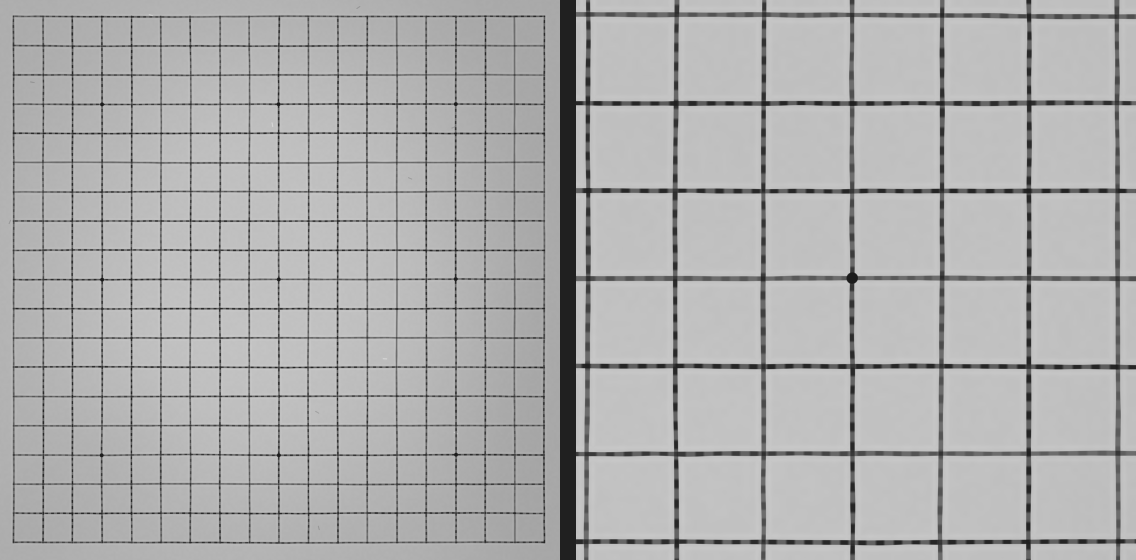
Left: the whole. Right: its middle third, enlarged.
This pattern is drawn by a WebGL 2 fragment shader. Its source:

```glsl
#version 300 es
precision highp float;
// Worn grey game board: 18 x 18 cells of hand-inked broken lines with nine star dots.
#define CELLS 18.0
#define GRID_MIN vec2(0.0242, 0.0312)
#define GRID_MAX vec2(0.9718, 0.9705)
#define LINE_HALF 0.00135
#define DOT_RADIUS 0.0034
#define WOBBLE 0.0016
#define DASHES 92.0
#define INK_DARK 0.11
#define INK_FADED 0.43
#define BOARD_LIGHT 0.755
#define BOARD_SHADE 0.675

uniform vec2 u_resolution;
out vec4 fragColor;

float hash(vec2 p) {
    vec3 q = fract(vec3(p.xyx) * 0.1031);
    q += dot(q, q.yzx + 33.33);
    return fract((q.x + q.y) * q.z);
}

float noise(vec2 p) {
    vec2 i = floor(p), f = fract(p);
    f = f * f * (3.0 - 2.0 * f);
    return mix(mix(hash(i), hash(i + vec2(1, 0)), f.x),
               mix(hash(i + vec2(0, 1)), hash(i + vec2(1, 1)), f.x), f.y);
}

// Sideways drift of a line; seed is unique to each line.
float drift(float along, float seed) {
    return WOBBLE * (noise(vec2(along * 6.0, seed * 7.3)) - 0.5)
         + 0.0005 * (noise(vec2(along * 45.0, seed * 3.1)) - 0.5);
}

// Ink tone along a line: dark dashes that come and go over a faded stroke.
float inkTone(float along, float seed) {
    float phase = 9.0 * noise(vec2(along * 7.0, seed * 5.7));
    float dash = smoothstep(-0.5, 0.7, sin(along * DASHES * 6.2832 + phase));
    float patches = noise(vec2(along * 5.0, seed * 11.9));
    float wear = mix(hash(vec2(seed, 4.0)), patches, 0.55);
    float dark = mix(dash * 0.95, 0.7, 0.35 * patches) * smoothstep(0.05, 0.75, wear);
    return mix(INK_FADED, INK_DARK, dark);
}

// x: coverage, y: ink tone, z: pale ridge beside the stroke.
vec3 inkLine(float across, float along, float spacing, float seed, vec2 ends, float aa) {
    float d = abs(across * spacing - drift(along, seed));
    float inside = smoothstep(ends.x - LINE_HALF - aa, ends.x - LINE_HALF + aa, along)
                 * (1.0 - smoothstep(ends.y + LINE_HALF - aa, ends.y + LINE_HALF + aa, along));
    float halfWidth = LINE_HALF * (0.88 + 0.24 * noise(vec2(along * 60.0, seed)));
    float cover = 1.0 - smoothstep(halfWidth - aa, halfWidth + aa, d);
    float ridge = exp(-pow((d - 0.0038) / 0.0013, 2.0));
    return vec3(cover * inside, inkTone(along, seed), ridge * inside);
}

// Board surface: soft uneven light, darker margins, fine grain.
float boardTone(vec2 uv, float aa) {
    vec2 q = uv - vec2(0.46, 0.52);
    float shade = smoothstep(0.12, 0.62, length(q * vec2(1.05, 0.92)));
    float tone = mix(BOARD_LIGHT, BOARD_SHADE, shade);
    tone -= 0.025 * smoothstep(0.7, 1.0, uv.x);
    vec2 outside = max(GRID_MIN - uv, uv - GRID_MAX);
    tone += 0.01 * smoothstep(-aa, aa, max(outside.x, outside.y));
    tone += 0.014 * (noise(uv * 5.0) - 0.5) + 0.010 * (noise(uv * 230.0) - 0.5);
    return tone;
}

// Sparse short scratches, some pale and some dark.
float scratches(vec2 uv, float aa) {
    vec2 id = floor(uv * 24.0);
    vec2 p = (fract(uv * 24.0) - 0.3 - 0.4 * vec2(hash(id + 3.0), hash(id + 8.0))) / 24.0;
    float angle = 6.2832 * hash(id + 21.0);
    p = mat2(cos(angle), sin(angle), -sin(angle), cos(angle)) * p;
    p.x -= clamp(p.x, -0.003, 0.003);
    float mark = 1.0 - smoothstep(0.0, 0.0007 + aa, length(p));
    return mark * step(0.975, hash(id + 40.0)) * (hash(id + 55.0) > 0.5 ? 0.09 : -0.10);
}

void main() {
    vec2 uv = gl_FragCoord.xy / u_resolution;
    float aa = 0.75 / min(u_resolution.x, u_resolution.y);
    vec2 spacing = (GRID_MAX - GRID_MIN) / CELLS;
    vec2 grid = (uv - GRID_MIN) / spacing;
    vec2 id = clamp(floor(grid + 0.5), 0.0, CELLS);
    vec2 across = grid - id;

    // Upright and level strokes
    vec3 upright = inkLine(across.x, uv.y, spacing.x, id.x + 1.0,
                           vec2(GRID_MIN.y, GRID_MAX.y), aa);
    vec3 level = inkLine(across.y, uv.x, spacing.y, id.y + 41.0,
                         vec2(GRID_MIN.x, GRID_MAX.x), aa);

    float tone = boardTone(uv, aa) + scratches(uv, aa);
    tone += 0.018 * max(upright.z, level.z);
    tone = mix(tone, min(tone, upright.y), upright.x);
    tone = mix(tone, min(tone, level.y), level.x);
    tone = mix(tone, INK_DARK, 0.6 * upright.x * level.x);

    // Star dots on every sixth crossing, starting at the fourth line
    vec2 star = clamp(floor((grid - 3.0) / 6.0 + 0.5), 0.0, 2.0) * 6.0 + 3.0;
    vec2 toStar = (grid - star) * spacing;
    toStar -= vec2(drift(uv.y, star.x + 1.0), drift(uv.x, star.y + 41.0));
    float dotCover = 1.0 - smoothstep(DOT_RADIUS - aa, DOT_RADIUS + aa, length(toStar));
    tone = mix(tone, INK_DARK, dotCover);

    fragColor = vec4(vec3(tone), 1.0);
}
```
